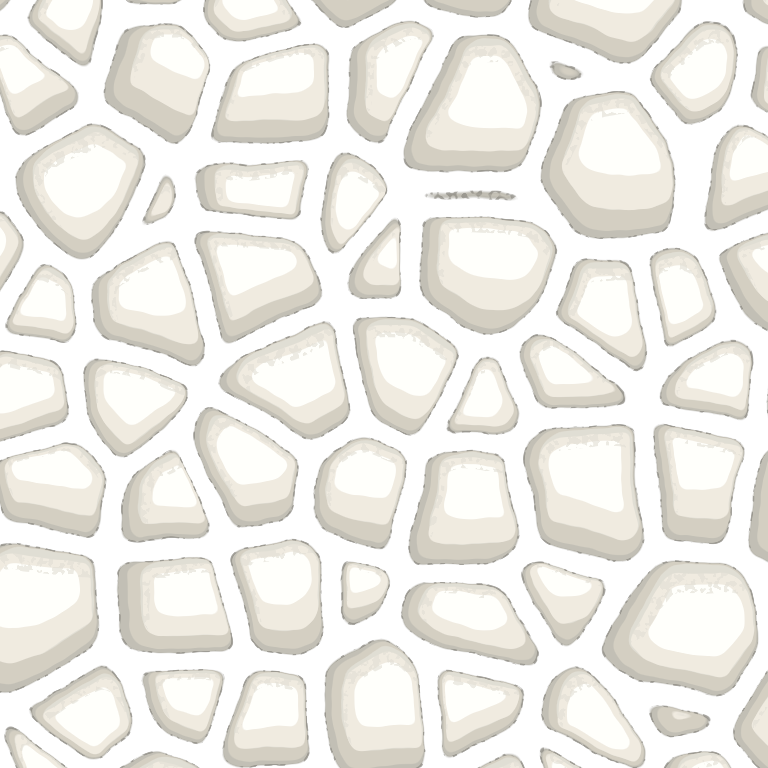
Reproduce this texture procedurally as a Shadertoy shader.

```glsl
#define GRID 7.3        // stones across the canvas
#define JITTER 0.78     // irregularity of placement
#define SIZE_SPREAD 0.5 // difference between small and large stones
#define HALF_GAP 0.095
#define WOBBLE 0.06     // bending of the sides
#define TILT 0.7        // variation of the light direction
#define FLECK_SCALE 13.0

const int LAYERS = 6;
const int RIM = 2;
const int FLECK_LIMIT = 5;

// Relative inset of each layer on its right, top, left and bottom sides
const vec4 INSET[LAYERS] = vec4[LAYERS](
    vec4(0.00, 0.00, 0.00, 0.00),
    vec4(0.02, 0.00, 0.12, 0.09),
    vec4(0.03, 0.02, 0.27, 0.37),
    vec4(0.06, 0.13, 0.30, 0.38),
    vec4(0.20, 0.26, 0.45, 0.80),
    vec4(0.00, 0.36, 0.40, 0.00));

const vec3 MORTAR = vec3(1.0);
const vec3 OUTLINE = vec3(0.52, 0.51, 0.48);
const vec3 FLECK = vec3(0.88, 0.87, 0.83);
const vec3 TONE[5] = vec3[5](
    vec3(0.76, 0.75, 0.71),
    vec3(0.83, 0.81, 0.76),
    vec3(0.88, 0.87, 0.83),
    vec3(0.94, 0.92, 0.88),
    vec3(1.00, 1.00, 0.985));

vec3 hash3(vec2 p) {
    vec3 q = fract(p.xyx * vec3(0.1031, 0.1030, 0.0973));
    q += dot(q, q.yxz + 33.33);
    return fract((q.xxy + q.yzz) * q.zyx);
}

float gradientDot(vec2 cell, vec2 offset) {
    float angle = 6.2832 * hash3(cell + 71.0).x;
    return dot(vec2(cos(angle), sin(angle)), offset);
}

float gradientNoise(vec2 p) {
    vec2 i = floor(p), f = p - i;
    vec2 u = f * f * f * (f * (f * 6.0 - 15.0) + 10.0);
    vec2 e = vec2(1.0, 0.0);
    return mix(
        mix(gradientDot(i, f), gradientDot(i + e.xy, f - e.xy), u.x),
        mix(gradientDot(i + e.yx, f - e.yx), gradientDot(i + e.xx, f - e.xx), u.x), u.y);
}

float smoothMin(float a, float b, float k) {
    float h = max(k - abs(a - b), 0.0) / k;
    return min(a, b) - h * h * k * 0.25;
}

// Centre of a stone in xy, its weight in z
vec3 stoneSite(vec2 id) {
    vec3 h = hash3(id + 19.0);
    return vec3(id + 0.5 + JITTER * (h.xy - 0.5), SIZE_SPREAD * h.z);
}

// Cell of the weighted Voronoi diagram that holds p
vec2 findStone(vec2 p) {
    vec2 home = floor(p), best = home;
    float nearest = 1e5;
    for (int y = -2; y <= 2; y++)
    for (int x = -2; x <= 2; x++) {
        vec2 id = home + vec2(x, y);
        vec3 site = stoneSite(id);
        vec2 r = p - site.xy;
        float power = dot(r, r) - site.z;
        if (power < nearest) { nearest = power; best = id; }
    }
    return best;
}

// Inner distances to the border of every layer of one stone
void stoneLayers(vec2 p, vec2 id, out float dist[LAYERS]) {
    vec3 site = stoneSite(id);
    float turn = TILT * (hash3(id + 47.0).x - 0.5);
    mat2 lightFrame = mat2(cos(turn), sin(turn), -sin(turn), cos(turn));
    for (int i = 0; i < LAYERS; i++) dist[i] = 10.0;

    for (int y = -2; y <= 2; y++)
    for (int x = -2; x <= 2; x++) {
        if (x == 0 && y == 0) continue;
        vec3 other = stoneSite(id + vec2(x, y));
        vec2 span = other.xy - site.xy;
        float len = length(span);
        vec2 normal = span / len;
        float reach = 0.5 * (len + (site.z - other.z) / len) - HALF_GAP;
        float side = reach - dot(p - site.xy, normal);

        vec2 n = lightFrame * normal;
        vec2 toward = max(n, 0.0), away = max(-n, 0.0);
        vec4 facing = vec4(toward * toward, away * away);
        for (int i = 0; i < LAYERS; i++) {
            float inset = dot(INSET[i], facing) * max(reach, 0.15);
            dist[i] = smoothMin(dist[i], side - inset, i < 3 ? 0.14 : 0.08);
        }
    }
}

void mainImage(out vec4 fragColor, in vec2 fragCoord) {
    vec2 p = GRID * fragCoord / iResolution.y;
    float pixel = GRID / iResolution.y;
    vec2 q = p + WOBBLE * vec2(gradientNoise(p * 1.7), gradientNoise(p * 1.7 + 37.0));
    q += 0.012 * vec2(gradientNoise(p * 7.0), gradientNoise(p * 7.0 + 53.0));

    float dist[LAYERS];
    stoneLayers(q, findStone(q), dist);

    // Flat tones from the dark base up to the lit face
    vec3 color = MORTAR;
    for (int i = 0; i < 5; i++)
        color = mix(color, TONE[i], clamp(dist[i] / pixel + 0.5, 0.0, 1.0));

    // Crumbly flecks along the upper left rim
    float grain = gradientNoise(p * FLECK_SCALE) + 0.5 * gradientNoise(p * FLECK_SCALE * 2.3);
    float band = clamp(dist[RIM] / pixel + 0.5, 0.0, 1.0)
               * clamp(0.5 - dist[FLECK_LIMIT] / pixel, 0.0, 1.0);
    color = mix(color, FLECK, 0.6 * band * smoothstep(0.02, 0.12, grain));

    // Broken hairline around the stone
    float hairline = 1.0 - smoothstep(0.003, 0.006 + pixel * 0.6, abs(dist[0]));
    float dashes = smoothstep(0.0, 0.2, gradientNoise(p * 17.0 + 11.0));
    color = mix(color, OUTLINE, hairline * (0.15 + 0.55 * dashes));

    fragColor = vec4(color, 1.0);
}
```
